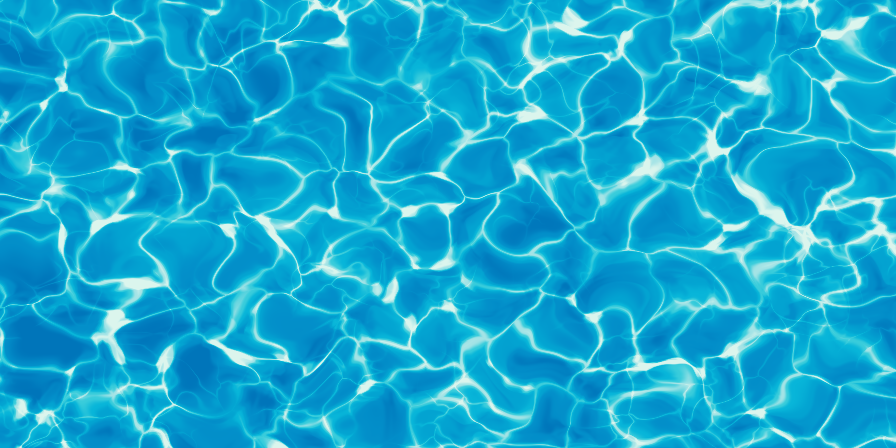
Write a Shadertoy shader that draws this texture.

```glsl
// Sunlit swimming pool water: a warped web of caustic light over blue ripples.

const float CELLS = 8.6;          // caustic cells per canvas height
const vec2 STRETCH = vec2(0.9, 1.08);
const float WARP = 0.75;          // bending of the web, in cells
const float BASE_LIGHT = 0.21;
const float HALO_LIGHT = 0.35;
const float LINE_LIGHT = 0.42;
const float GLINT_LIGHT = 0.60;
const float LEFT_SHADE = 0.11;

const vec3 DEEP  = vec3(0.00, 0.46, 0.73);
const vec3 BLUE  = vec3(0.01, 0.56, 0.79);
const vec3 AZURE = vec3(0.01, 0.64, 0.82);
const vec3 CYAN  = vec3(0.03, 0.71, 0.85);
const vec3 AQUA  = vec3(0.22, 0.80, 0.86);
const vec3 PALE  = vec3(0.64, 0.89, 0.90);
const vec3 GLARE = vec3(0.86, 0.96, 0.93);

vec2 hash2(vec2 p) {
    vec3 q = fract(p.xyx * vec3(0.1031, 0.1030, 0.0973));
    q += dot(q, q.yzx + 33.33);
    return fract((q.xx + q.yz) * q.zy);
}

float cornerSlope(vec2 cell, vec2 offset) {
    float angle = 6.28318 * hash2(cell).x;
    return dot(vec2(cos(angle), sin(angle)), offset);
}

float gradientNoise(vec2 p) {
    vec2 i = floor(p), f = fract(p);
    vec2 u = f * f * f * (f * (f * 6.0 - 15.0) + 10.0);
    vec2 e = vec2(0.0, 1.0);
    return mix(
        mix(cornerSlope(i, f), cornerSlope(i + e.yx, f - e.yx), u.x),
        mix(cornerSlope(i + e.xy, f - e.xy), cornerSlope(i + e.yy, f - e.yy), u.x),
        u.y);
}

vec2 noisePair(vec2 p) {
    return vec2(gradientNoise(p + 40.0), gradientNoise(p + vec2(91.3, 67.8)));
}

vec2 bend(vec2 p, float amount) {
    p += amount * noisePair(p * 0.8);
    return p + 0.25 * amount * noisePair(p * 2.3 + 17.0);
}

// Gaps to the second and third nearest seeds: small at edges and at nodes
vec2 cellGaps(vec2 p) {
    vec2 home = floor(p);
    vec3 nearest = vec3(9.0);
    for (int y = -2; y <= 2; y++)
    for (int x = -2; x <= 2; x++) {
        vec2 cell = home + vec2(x, y);
        float d = length(cell + 0.05 + 0.9 * hash2(cell + 200.0) - p);
        if (d < nearest.x) nearest = vec3(d, nearest.xy);
        else if (d < nearest.y) nearest = vec3(nearest.x, d, nearest.y);
        else nearest.z = min(nearest.z, d);
    }
    return nearest.yz - nearest.x;
}

float softLine(float gap, float width) {
    return exp(-gap * gap / (width * width));
}

vec3 waterColor(float light) {
    vec3 c = mix(DEEP, BLUE, smoothstep(0.10, 0.30, light));
    c = mix(c, AZURE, smoothstep(0.30, 0.45, light));
    c = mix(c, CYAN, smoothstep(0.45, 0.60, light));
    c = mix(c, AQUA, smoothstep(0.60, 0.80, light));
    c = mix(c, PALE, smoothstep(0.80, 1.02, light));
    return mix(c, GLARE, smoothstep(1.02, 1.30, light));
}

void mainImage(out vec4 fragColor, in vec2 fragCoord) {
    vec2 uv = fragCoord / iResolution.y;
    float across = fragCoord.x / iResolution.x;
    vec2 p = uv * CELLS * STRETCH + 60.0;
    float pixel = CELLS / iResolution.y;

    // Main web, its strands swelling and fading
    vec2 gaps = cellGaps(bend(p, WARP));
    float swell = gradientNoise(p * 0.9 + 31.0);
    float width = max(0.085 + 0.12 * swell, 1.3 * pixel);
    float strength = clamp(0.75 + 1.3 * gradientNoise(p * 0.7 + 150.0), 0.2, 1.2);
    float light = BASE_LIGHT + HALO_LIGHT * exp(-gaps.x / 0.25)
                + LINE_LIGHT * strength * softLine(gaps.x, width);

    // Finer, fainter web crossing the first
    vec2 fine = cellGaps(bend(p * 1.35 + 310.0, WARP * 1.5));
    float fineFade = smoothstep(-0.2, 0.35, gradientNoise(p * 0.6 + 230.0));
    light += fineFade * (0.16 * exp(-fine.x / 0.28)
           + 0.22 * softLine(fine.x, max(0.07, 1.6 * pixel)));

    // Folded sheets of light, broad patches and small ripples
    vec2 q = bend(p, WARP * 1.4);
    light += 0.11 * smoothstep(-0.04, 0.09, gradientNoise(q * 1.1 + 77.0));
    light += 0.22 * gradientNoise(p * 0.35 + 9.0) + 0.18 * gradientNoise(q * 1.7);
    light += 0.07 * gradientNoise(q * vec2(3.2, 4.5));

    // Bright glints at some of the nodes
    float ragged = gaps.y + 0.3 * gradientNoise(p * 2.6 + 120.0);
    float gate = smoothstep(0.02, 0.22, gradientNoise(p * 0.75 + 420.0));
    light += GLINT_LIGHT * gate * (1.0 - smoothstep(0.10, 0.27, ragged));

    // Deeper water toward the left
    light -= LEFT_SHADE * (1.0 - smoothstep(0.0, 0.45, across + 0.1 * (1.0 - uv.y)));

    fragColor = vec4(waterColor(light), 1.0);
}
```
